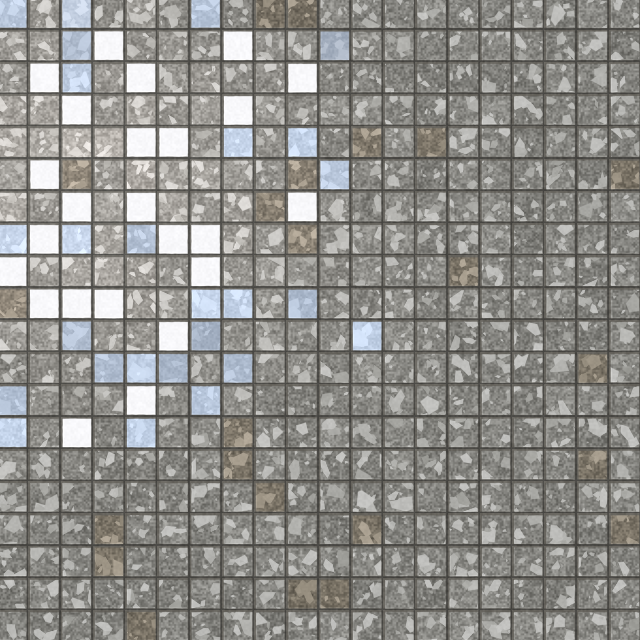
Write a Shadertoy shader that draws this texture.

```glsl
const float TAU = 6.2831853;
const float PITCH = 0.0504;              // tile spacing on the canvas
const vec2 FIRST_JOINT = vec2(0.0443, 0.0465);
const float HALF_TILE = 0.442;           // in units of the pitch
const int CHIPS = 7;

const vec3 STONE = vec3(0.515, 0.513, 0.495);
const vec3 CHIP_DARK = vec3(0.61, 0.61, 0.59);
const vec3 CHIP_LIGHT = vec3(0.78, 0.78, 0.77);
const vec3 BROWN = vec3(0.90, 0.85, 0.78);
const vec3 GROUT = vec3(0.40, 0.39, 0.365);
const vec3 GROUT_SHADE = vec3(0.285, 0.28, 0.265);
const vec3 BLUE_METAL = vec3(0.74, 0.80, 0.89);
const vec3 WHITE_METAL = vec3(0.97, 0.97, 0.98);
const vec3 GLOW = vec3(0.17, 0.155, 0.15);

float hash(vec2 p, float seed) {
    vec3 q = fract((p.xyx + seed * 7.317) * vec3(0.1031, 0.1030, 0.0973));
    q += dot(q, q.yzx + 33.33);
    return fract((q.x + q.y) * q.z);
}

float noise(vec2 p, float seed) {
    vec2 i = floor(p), f = fract(p);
    f = f * f * (3.0 - 2.0 * f);
    float low = mix(hash(i, seed), hash(i + vec2(1, 0), seed), f.x);
    float high = mix(hash(i + vec2(0, 1), seed), hash(i + 1.0, seed), f.x);
    return mix(low, high, f.y);
}

float boxDistance(vec2 p, float halfSize, float radius) {
    vec2 q = abs(p) - halfSize + radius;
    return length(max(q, 0.0)) + min(max(q.x, q.y), 0.0) - radius;
}

float coverage(float d, float blur) {
    return 1.0 - smoothstep(-blur, blur, d);
}

// Angular shard bounded by five random half planes
float shardDistance(vec2 p, vec2 id, float seed, float size) {
    float turn = TAU * hash(id, seed);
    float c = cos(turn), s = sin(turn);
    p = mat2(c, s, -s, c) * p;
    p.x *= mix(1.0, 1.9, hash(id, seed + 0.1));
    float d = -1.0;
    for (int i = 0; i < 5; i++) {
        float k = float(i);
        float a = (k + 0.7 * hash(id, seed + 0.2 + 0.03 * k)) * TAU / 5.0;
        float reach = size * mix(0.5, 1.2, hash(id, seed + 0.5 + 0.03 * k));
        d = max(d, dot(p, vec2(cos(a), sin(a))) - reach);
    }
    return d;
}

// Fine sandy stone with pale chips, cut separately for each tile
vec3 terrazzo(vec2 p, vec2 id, float grain, float blur) {
    float tone = 0.06 * (hash(id, 1.0) - 0.5);
    vec3 color = STONE + tone + 0.30 * (grain - 0.5);
    for (int i = 0; i < CHIPS; i++) {
        float seed = 10.0 + 3.0 * float(i);
        vec2 center = vec2(hash(id, seed + 1.0), hash(id, seed + 1.3)) - 0.5;
        float h = hash(id, seed + 1.6);
        float d = shardDistance(p - center, id, seed, mix(0.05, 0.28, h * h));
        vec3 chip = mix(CHIP_DARK, CHIP_LIGHT, sqrt(hash(id, seed + 1.9)));
        color = mix(color, chip + 0.05 * (grain - 0.5), 0.94 * coverage(d, blur));
    }
    return color * mix(vec3(1.0), BROWN, step(0.93, hash(id, 2.0)));
}

// Metal tiles cluster in the lit upper left; the brightest burn out to white
vec3 addMetal(vec3 stone, vec2 id, vec2 center, float glow, float grain) {
    float chance = 0.38 * (1.0 - smoothstep(0.05, 0.80, center.x))
                 * smoothstep(0.15, 0.50, center.y);
    float isMetal = step(hash(id, 3.0), chance);
    float isWhite = step(hash(id, 4.0), glow * 0.95);
    vec3 blue = BLUE_METAL + 0.45 * (stone - 0.60);
    blue *= mix(0.87, 1.07, hash(id, 5.0));
    vec3 white = WHITE_METAL + 0.05 * (grain - 0.4);
    return mix(stone, mix(blue, white, isWhite), isMetal);
}

void mainImage(out vec4 fragColor, in vec2 fragCoord) {
    vec2 uv = fragCoord / iResolution.xy;
    float blur = 0.8 / (PITCH * min(iResolution.x, iResolution.y));
    vec2 grid = (uv - FIRST_JOINT) / PITCH;
    vec2 id = floor(grid);
    vec2 p = fract(grid) - 0.5;
    vec2 center = FIRST_JOINT + (id + 0.5) * PITCH;

    // Grain and the broad reflection
    float grain = mix(noise(uv * 340.0, 6.0), noise(uv * 170.0, 7.0), 0.35);
    vec2 away = (center - vec2(0.14, 0.72)) / vec2(0.34, 0.30);
    float glow = exp(-dot(away, away));

    // Tile surface
    vec3 tile = terrazzo(p, id, grain, blur);
    tile += GLOW * glow * mix(0.6, 1.2, hash(id, 8.0));
    tile = addMetal(tile, id, center, glow, grain);

    // Slightly uneven edges with a pale lower left rim
    vec2 shift = 0.012 * (vec2(hash(id, 9.0), hash(id, 9.4)) - 0.5);
    float wobble = 0.012 * (noise(grid * 9.0, 9.7) - 0.5);
    float edge = boxDistance(p - shift, HALF_TILE, 0.02) + wobble;
    float rim = smoothstep(-0.05, -0.01, edge) * step(p.x + p.y, 0.0);
    tile += 0.07 * rim;

    // Recessed grout, darker beside the right and lower tile edges
    float shade = max(smoothstep(0.42, 0.47, p.x), smoothstep(0.42, 0.47, -p.y));
    vec3 grout = mix(GROUT, GROUT_SHADE, shade) + 0.10 * (grain - 0.5);
    grout += 0.05 * glow;

    fragColor = vec4(mix(grout, tile, coverage(edge, blur)), 1.0);
}
```
